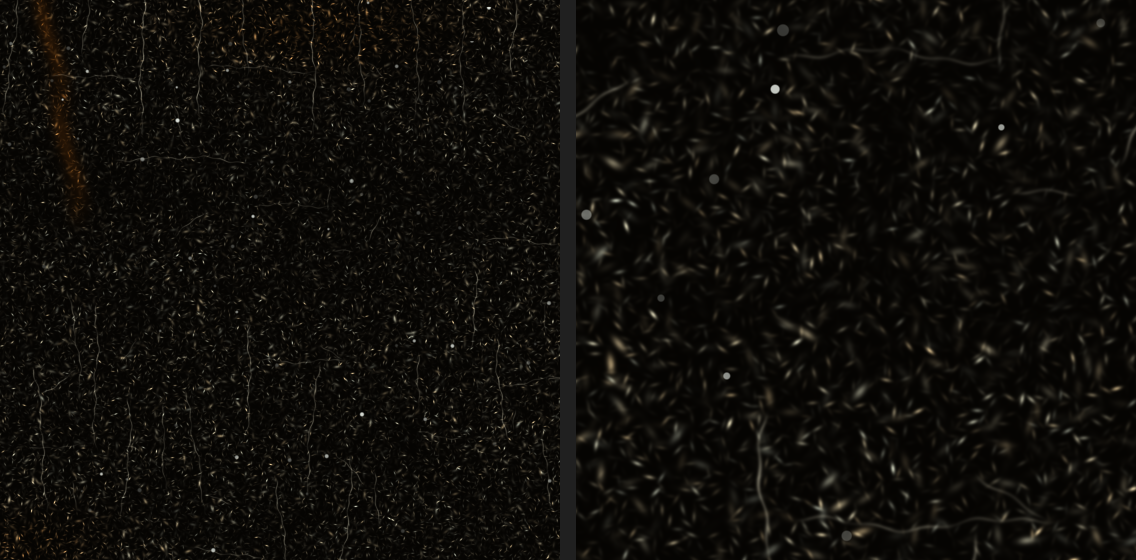
Left, the full canvas; right, a detail of the centre.
Write a Shadertoy shader that draws this texture.

```glsl
// Dark, weathered surface with fine dusty grain, thin broken cracks, pale specks and a rusty streak.

const vec3 BASE_COLOR  = vec3(0.020, 0.015, 0.007);
const vec3 GRAIN_WARM  = vec3(1.08, 0.94, 0.70);
const vec3 GRAIN_COOL  = vec3(0.96, 1.00, 0.92);
const vec3 CRACK_COLOR = vec3(0.35, 0.34, 0.30);
const vec3 SPECK_COLOR = vec3(0.88, 0.90, 0.87);
const vec3 RUST_COLOR  = vec3(0.115, 0.058, 0.010);
const vec3 RUST_TINT   = vec3(1.45, 0.95, 0.45);

const float FINE_SCALE      = 170.0;
const float COARSE_SCALE    = 95.0;
const float FINE_STRENGTH   = 0.056;
const float COARSE_STRENGTH = 0.038;
const float CRACK_WIDTH     = 0.0013;
const float SPECK_SCALE     = 30.0;

const int TOP_CRACKS   = 10;
const int LOWER_CRACKS = 15;
const int LEVEL_CRACKS = 10;
const int BRANCHES     = 18;

vec3 hash3(vec2 p) {
    vec3 q = fract(p.xyx * vec3(0.1031, 0.1030, 0.0973));
    q += dot(q, q.yxz + 33.33);
    return fract((q.xxy + q.yzz) * q.zyx);
}

mat2 rotation(float a) {
    return mat2(cos(a), sin(a), -sin(a), cos(a));
}

// Cellular dust: one randomly turned, elongated grain in each cell
vec3 grains(vec2 p, float scale) {
    vec2 q = p * scale;
    vec3 sum = vec3(0.0);
    for (int y = -1; y <= 1; y++)
    for (int x = -1; x <= 1; x++) {
        vec2 cell = floor(q) + vec2(x, y);
        vec3 h = hash3(cell + scale);
        vec3 k = hash3(cell + 2.0 * scale + 7.0);
        vec2 d = rotation(6.283 * k.x) * (q - cell - h.xy);
        d *= vec2(1.8, 0.8);
        float strength = pow(-log(0.002 + 0.997 * h.z), 1.5);
        sum += mix(GRAIN_COOL, GRAIN_WARM, k.y) * strength * exp(-7.0 * dot(d, d));
    }
    return sum;
}

// Wandering line of uneven brightness that fades at both ends
float crack(vec2 p, vec2 start, float angle, float len, float seed, float pixel) {
    vec2 d = rotation(-angle) * (p - start);
    float t = d.x;
    float wander = 0.0050 * sin(19.0 * t + seed)
                 + 0.0025 * sin(67.0 * t + 2.3 * seed)
                 + 0.0011 * sin(211.0 * t + 4.1 * seed);
    float width = max(CRACK_WIDTH, 0.6 * pixel);
    float line = exp(-pow((d.y + wander) / width, 2.0));
    float ends = smoothstep(0.0, 0.012, t) * smoothstep(len, 0.75 * len, t);
    float wear = 0.62 + 0.38 * sin(143.0 * t + seed) * sin(59.0 * t + 3.0 * seed);
    return line * ends * wear;
}

float cracks(vec2 p, float pixel) {
    float sum = 0.0;
    for (int i = 0; i < TOP_CRACKS + LOWER_CRACKS + LEVEL_CRACKS + BRANCHES; i++) {
        float n = float(i);
        vec3 h = hash3(vec2(n * 3.7 + 11.0, 52.0));
        vec3 k = hash3(vec2(n * 5.3 + 29.0, 17.0));
        vec2 start = h.xy;
        float angle = 6.283 * k.x;
        float len = 0.03 + 0.08 * k.y;
        float level = 0.65;
        if (i < TOP_CRACKS) {
            start = vec2((n + 0.2 + 0.6 * h.x) / float(TOP_CRACKS), 1.01);
            angle = -1.571 + 0.16 * (k.x - 0.5);
            len = 0.08 + 0.22 * k.y;
            level = 1.0;
        } else if (i < TOP_CRACKS + LOWER_CRACKS) {
            float column = n - float(TOP_CRACKS);
            start = vec2((column + h.x) / float(LOWER_CRACKS), 0.12 + 0.43 * h.y);
            angle = -1.571 + 0.24 * (k.x - 0.5);
            len = 0.09 + 0.20 * k.y;
            level = 0.9;
        } else if (i < TOP_CRACKS + LOWER_CRACKS + LEVEL_CRACKS) {
            angle = 0.24 * (k.x - 0.5);
            len = 0.08 + 0.24 * k.y;
            level = 0.55;
        }
        sum += level * (0.65 + 0.5 * h.z) * crack(p, start, angle, len, 40.0 * k.z, pixel);
    }
    return min(sum, 1.3);
}

// Sparse round specks, more frequent near the top
float specks(vec2 p, float pixel) {
    vec2 q = p * SPECK_SCALE;
    vec2 cell = floor(q);
    vec3 h = hash3(cell + 71.0);
    vec3 k = hash3(cell + 139.0);
    float d = length(q - cell - 0.15 - 0.7 * h.xy) / SPECK_SCALE;
    float radius = 0.0016 + 0.0020 * k.x;
    float chance = 0.07 + 0.15 * exp(-pow((p.y - 0.86) / 0.07, 2.0));
    float disc = 1.0 - smoothstep(radius - pixel, radius + pixel, d);
    return disc * step(h.z, chance) * mix(0.22, 1.0, pow(k.y, 4.0));
}

void mainImage(out vec4 fragColor, in vec2 fragCoord) {
    vec2 p = fragCoord / iResolution.y;
    float pixel = 1.0 / iResolution.y;

    // Broad, soft changes in the amount of dust
    float patches = 0.96 + 0.12 * sin(9.0 * p.x + 2.0 * sin(7.0 * p.y)) * sin(11.0 * p.y + 3.0 * p.x);
    float quietBand = exp(-pow((p.y - 0.66) / 0.10, 2.0));
    float dust = patches * (1.0 - 0.28 * quietBand);

    // Rust: a slanted streak, a cloud at the top and a touch in the lower corner
    float center = 0.145 - 0.16 * (p.y - 0.58) + 0.004 * sin(31.0 * p.y);
    float streak = exp(-pow((p.x - center) / 0.017, 2.0)) * smoothstep(0.58, 0.65, p.y);
    vec2 toCloud = (p - vec2(0.58, 0.95)) / vec2(0.24, 0.07);
    vec2 toCorner = (p - vec2(0.06, 0.03)) / vec2(0.12, 0.06);
    float rust = clamp(0.7 * exp(-dot(toCloud, toCloud)) + 0.6 * exp(-dot(toCorner, toCorner)) + streak, 0.0, 1.0);

    vec3 grain = FINE_STRENGTH * grains(p, FINE_SCALE) + COARSE_STRENGTH * grains(p, COARSE_SCALE);
    vec3 color = BASE_COLOR + grain * dust * mix(vec3(1.0), RUST_TINT, rust);
    color += RUST_COLOR * streak * (0.7 + 0.3 * sin(47.0 * p.y + 90.0 * p.x));
    color += CRACK_COLOR * cracks(p, pixel);
    color = mix(color, SPECK_COLOR, specks(p, pixel));
    fragColor = vec4(clamp(color, 0.0, 1.0), 1.0);
}
```
